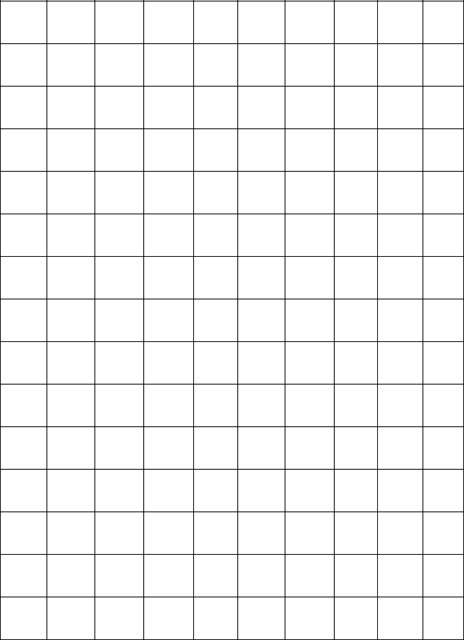
This pattern is drawn by a WebGL 1 fragment shader. Its source:

```glsl
precision highp float;
// Thin black ruled grid on white: even rows and slightly uneven columns.
// Rows repeat at a fixed pitch; a short sine series shifts each column rule.
// Each rule is smoothed by its overlap with the pixel footprint.

uniform vec2 u_resolution;

#define COLUMNS 10
#define ROWS 15.0
#define LINE_WIDTH 0.0013     // fraction of canvas height
#define EDGE_INSET 0.0009     // outer column rules, fraction of width
#define TOP_MARGIN 0.0017     // outer row rules, fraction of height
#define BOTTOM_MARGIN 0.0007
#define FOOTPRINT 1.2         // smoothing width in pixels
#define DRIFT_LOW vec4(0.01623, -0.00523, 0.00113, -0.00259)
#define DRIFT_HIGH vec4(-0.00107, 0.00079, 0.00168, -0.00191)
#define PAPER vec3(1.0)
#define INK vec3(0.0)

const float PI = 3.14159265;

// Horizontal place of a column rule, as a fraction of canvas width.
float columnPosition(float index) {
    float t = index / float(COLUMNS);
    float drift = dot(DRIFT_LOW, sin(PI * t * vec4(1.0, 2.0, 3.0, 4.0)))
                + dot(DRIFT_HIGH, sin(PI * t * vec4(5.0, 6.0, 7.0, 8.0)));
    return mix(EDGE_INSET, 1.0 - EDGE_INSET, t) + drift;
}

// Distance to the nearest column rule, in canvas heights.
float columnDistance(float x, float aspect) {
    float nearest = 1.0;
    for (int i = 0; i <= COLUMNS; i++) {
        nearest = min(nearest, abs(x - columnPosition(float(i)) * aspect));
    }
    return nearest;
}

// Distance to the nearest row rule, in canvas heights.
float rowDistance(float y) {
    float pitch = (1.0 - TOP_MARGIN - BOTTOM_MARGIN) / ROWS;
    float index = clamp(floor((y - BOTTOM_MARGIN) / pitch + 0.5), 0.0, ROWS);
    return abs(y - BOTTOM_MARGIN - index * pitch);
}

// Share of the pixel footprint covered by a rule.
float ruleCoverage(float dist, float footprint) {
    float low = max(dist - 0.5 * footprint, -0.5 * LINE_WIDTH);
    float high = min(dist + 0.5 * footprint, 0.5 * LINE_WIDTH);
    return max(high - low, 0.0) / footprint;
}

void main() {
    vec2 p = gl_FragCoord.xy / u_resolution.y;
    float aspect = u_resolution.x / u_resolution.y;
    float footprint = FOOTPRINT / u_resolution.y;

    float vertical = ruleCoverage(columnDistance(p.x, aspect), footprint);
    float horizontal = ruleCoverage(rowDistance(p.y), footprint);

    // Crossing rules merge without doubling their ink.
    float ink = 1.0 - (1.0 - vertical) * (1.0 - horizontal);
    gl_FragColor = vec4(mix(PAPER, INK, ink), 1.0);
}
```
